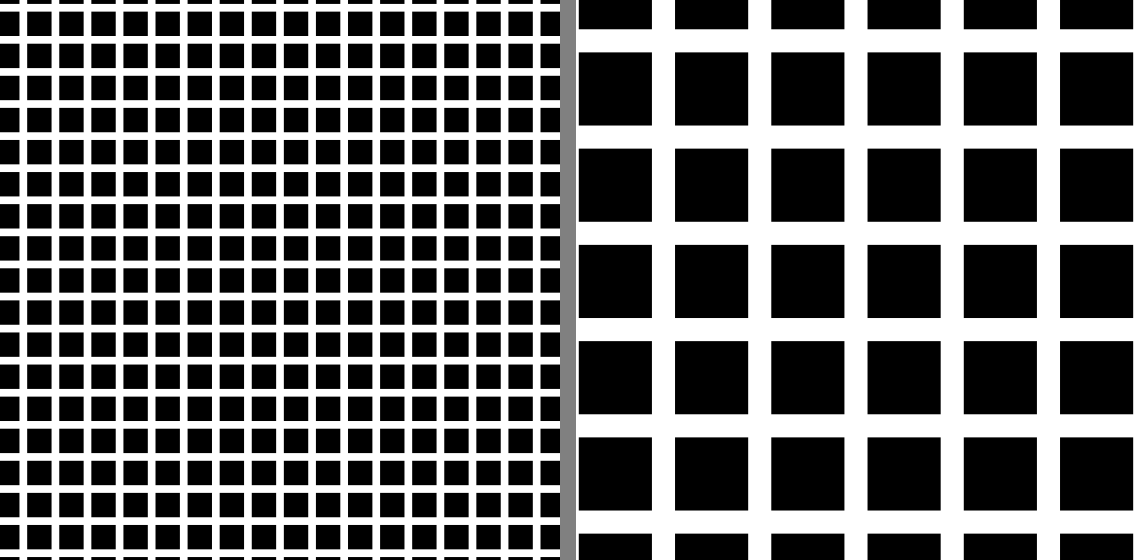
Left, the full canvas; right, a detail of the centre.
This pattern is drawn by a three.js fragment shader. Its source:

```glsl
// Draws a regular grid of black squares parted by white bars.

varying vec2 vUv;

const vec3 SQUARE_COLOR = vec3(0.0);
const vec3 BAR_COLOR = vec3(1.0);
const float REPEATS = 17.4545;                     // cells across and down
const float SQUARE_SIDE = 0.76;                    // share of a cell
const vec2 FIRST_CENTER = vec2(0.0703, 0.0408);    // center of a lower left square

// Offset from the center of the nearest cell, in cells
vec2 cellOffset(vec2 point, vec2 center, float repeats) {
  return fract((point - center) * repeats + 0.5) - 0.5;
}

// Smoothed coverage of a centered square; blur is the edge width per axis
float squareCoverage(vec2 offset, float side, vec2 blur) {
  vec2 inside = clamp((0.5 * side - abs(offset)) / blur + 0.5, 0.0, 1.0);
  return inside.x * inside.y;
}

void main() {
  vec2 offset = cellOffset(vUv, FIRST_CENTER, REPEATS);

  // One pixel of edge, taken from the continuous coordinate
  vec2 blur = max(fwidth(vUv) * REPEATS, vec2(1e-4));

  float coverage = squareCoverage(offset, SQUARE_SIDE, blur);
  gl_FragColor = vec4(mix(BAR_COLOR, SQUARE_COLOR, coverage), 1.0);
}
```
